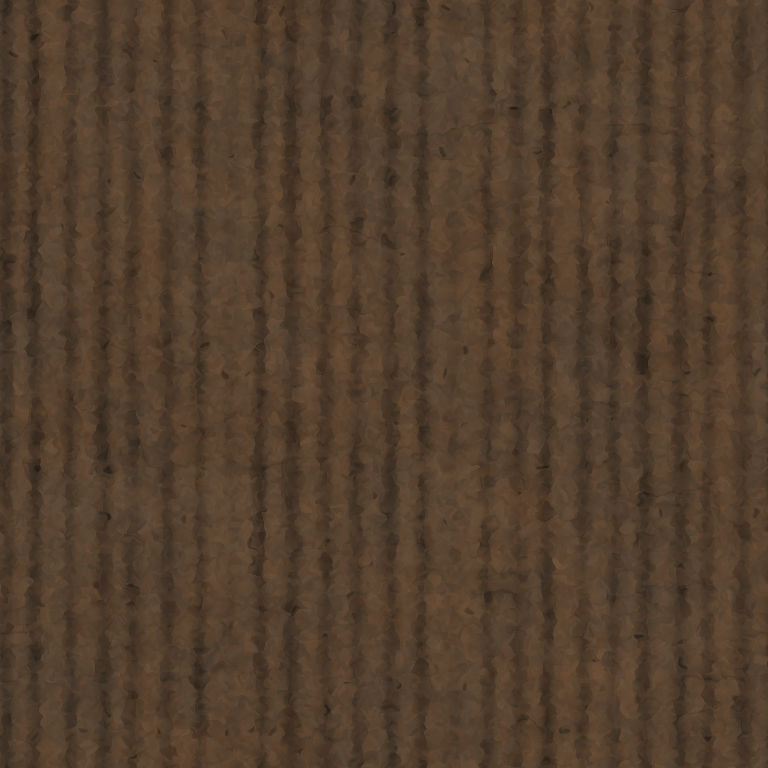
Write a Shadertoy shader that draws this texture.

```glsl
// Ploughed brown soil: 24 vertical furrows of uneven depth under flaky clods.
// Soft Voronoi flakes ragged the furrow edges; wrapping noise adds stains,
// hairline cracks, chips and pits. Every lattice wraps, so the tile repeats.

const vec3 SOIL_DARK = vec3(0.230, 0.176, 0.130);
const vec3 SOIL_LIGHT = vec3(0.400, 0.302, 0.215);
const vec3 RUST_TINT = vec3(0.06, 0.00, -0.07);   // warm against grey earth

const float FURROWS = 24.0;         // furrows across the tile
const float FURROW_SHIFT = 0.17;    // first furrow's offset, in furrow spacings
const float FURROW_WIDTH = 0.23;    // half width, in furrow spacings
const float FURROW_DEPTH = 0.57;
const float FURROW_JITTER = 0.20;
const float FURROW_WANDER = 0.10;
const float RIDGE_TONE = 0.79;

const float COARSE_FLAKES = 58.0;   // flakes across the tile
const float FINE_FLAKES = 116.0;
const float FLAKE_SHARPNESS = 55.0;
const float FLAKE_CONTRAST = 0.23;
const float FLAKE_TILT = 0.55;      // shading slope within a flake
const float FLAKE_PULL = 0.36;      // how far flakes ragged the furrow edges

const float PIT_GRID = 32.0;
const float PIT_CHANCE = 0.07;
const float PIT_DARKNESS = 0.50;
const float CHIP_DARKNESS = 0.24;
const float CRACK_DARKNESS = 0.22;

vec3 hash(vec2 p) {
    vec3 q = fract(p.xyx * vec3(0.1031, 0.1030, 0.0973));
    q += dot(q, q.yxz + 33.33);
    return fract((q.xxy + q.yzz) * q.zyx);
}

// Value noise that wraps after `cells` lattice steps, in -0.5..0.5
float noise(vec2 uv, vec2 cells, float seed) {
    vec2 p = uv * cells, i = floor(p), f = fract(p);
    f = f * f * (3.0 - 2.0 * f);
    vec2 a = mod(i, cells) + seed, b = mod(i + 1.0, cells) + seed;
    float low = mix(hash(a).x, hash(vec2(b.x, a.y)).x, f.x);
    float high = mix(hash(vec2(a.x, b.y)).x, hash(b).x, f.x);
    return mix(low, high, f.y) - 0.5;
}

// Soft Voronoi flakes: x = offset to the flake centre, y = tone, z = hue
vec3 flakes(vec2 uv, float cells, float seed) {
    vec2 p = uv * cells, base = floor(p);
    vec3 sum = vec3(0.0);
    float total = 0.0;
    for (int y = -1; y <= 1; y++)
    for (int x = -1; x <= 1; x++) {
        vec2 cell = base + vec2(x, y);
        vec2 id = mod(cell, cells) + seed;
        vec3 site = hash(id), look = hash(id + 57.0);
        vec2 delta = cell + site.xy - p;
        float weight = exp(-FLAKE_SHARPNESS * dot(delta, delta));
        float tone = look.x - 0.5 + FLAKE_TILT * dot(delta, look.yz * 2.0 - 1.0);
        sum += weight * vec3(delta.x / cells, tone, site.z - 0.5);
        total += weight;
    }
    return sum / max(total, 1e-35);
}

// Summed furrow depth at x; two furrows are nearly filled in
float furrows(float x, float y) {
    float p = x * FURROWS - FURROW_SHIFT, base = floor(p + 0.5), depth = 0.0;
    for (int k = -1; k <= 1; k++) {
        float id = mod(base + float(k), FURROWS);
        vec3 h = hash(vec2(id, 211.0));
        float wander = FURROW_WANDER * noise(vec2(0.0, y), vec2(1.0, 11.0), 300.0 + id * 3.0);
        float centre = base + float(k) + FURROW_JITTER * (h.x - 0.5) + wander;
        float filled = abs(abs(id - 10.5) - 3.5) < 0.5 ? 0.3 : 1.0;
        float d = (p - centre) / (FURROW_WIDTH * mix(0.85, 1.2, h.z));
        depth += filled * mix(0.75, 1.12, h.y) * exp(-d * d);
    }
    return depth;
}

// Sparse, randomly turned oval pits
float pits(vec2 uv) {
    vec2 p = uv * PIT_GRID, cell = floor(p);
    vec3 h = hash(mod(cell, PIT_GRID) + 401.0);
    vec3 shape = hash(mod(cell, PIT_GRID) + 463.0);
    vec2 d = fract(p) - mix(vec2(0.3), vec2(0.7), h.xy);
    float angle = 6.2832 * shape.x, c = cos(angle), s = sin(angle);
    d = mat2(c, s, -s, c) * d / vec2(mix(0.12, 0.28, shape.y), 0.11);
    return step(h.z, PIT_CHANCE) * (1.0 - smoothstep(0.5, 1.0, length(d)));
}

void mainImage(out vec4 fragColor, in vec2 fragCoord) {
    vec2 uv = fragCoord / iResolution.xy;

    // Bend the flakes into irregular outlines
    vec2 bend = vec2(noise(uv, vec2(104.0), 11.0), noise(uv, vec2(104.0), 97.0));
    vec2 warped = uv + 0.011 * bend;
    vec3 coarse = flakes(warped, COARSE_FLAKES, 17.0);
    vec3 fine = flakes(warped, FINE_FLAKES, 131.0);

    // Ridges and furrows, worn unevenly along their length
    float wear = 1.0 + 0.55 * noise(uv, vec2(24.0, 20.0), 171.0);
    float ragged = uv.x + FLAKE_PULL * (coarse.x + fine.x);
    float furrow = furrows(ragged, uv.y);
    float tone = RIDGE_TONE - FURROW_DEPTH * wear * furrow;

    // Clods, broad stains and grain
    tone += FLAKE_CONTRAST * (0.75 * coarse.y + fine.y);
    tone += 0.15 * noise(uv, vec2(5.0, 12.0), 233.0);
    tone += 0.16 * noise(uv, vec2(20.0, 34.0), 251.0);
    tone += 0.07 * noise(uv, vec2(190.0), 277.0);

    // Small shadowed chips, hairline cracks and pits
    float chip = smoothstep(0.27, 0.36, noise(warped, vec2(64.0, 76.0), 701.0));
    float crack = 1.0 - smoothstep(0.0, 0.035, abs(noise(warped, vec2(9.0, 21.0), 521.0)));
    crack *= smoothstep(0.15, 0.32, noise(uv, vec2(11.0, 17.0), 547.0));
    tone -= CHIP_DARKNESS * chip * (0.4 + 0.6 * furrow);
    tone -= CRACK_DARKNESS * crack + PIT_DARKNESS * pits(warped);

    float rust = noise(uv, vec2(16.0, 9.0), 601.0) + 0.6 * (coarse.z + fine.z);
    vec3 soil = mix(SOIL_DARK, SOIL_LIGHT, clamp(tone, -0.55, 1.15));
    fragColor = vec4(soil * (1.0 + RUST_TINT * rust), 1.0);
}
```
